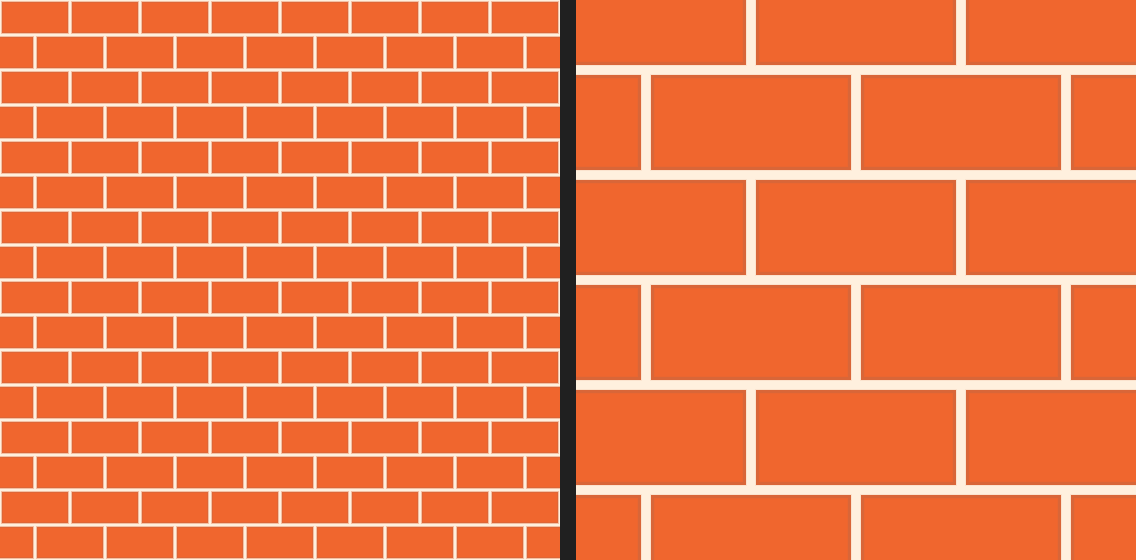
Left: the whole. Right: its middle third, enlarged.
Reproduce this pattern procedurally as a Shadertoy shader.

```glsl
// Flat orange brick wall in running bond with thin cream mortar joints.
// Each pixel finds its brick with fract, measures the distance to the nearest
// joint centreline, then layers brick face, darker rim and mortar.

const vec2  BRICKS      = vec2(8.0, 16.0);  // bricks across, courses down (even)
const float BOND_SHIFT  = 0.5;              // shift of alternate courses, in bricks
const float JOINT_WIDTH = 0.0058;           // mortar width, in canvas units
const float RIM_WIDTH   = 0.0020;           // dark edge around each brick
const vec3  BRICK_COLOR  = vec3(0.94, 0.40, 0.18);
const vec3  RIM_COLOR    = vec3(0.85, 0.40, 0.22);
const vec3  MORTAR_COLOR = vec3(1.00, 0.94, 0.87);

// Distance to the nearest joint centreline, in canvas units
float jointDistance(vec2 uv) {
    vec2 grid = uv * BRICKS;
    float isShifted = 1.0 - mod(floor(grid.y), 2.0);
    grid.x += BOND_SHIFT * isShifted;
    vec2 toEdge = (0.5 - abs(fract(grid) - 0.5)) / BRICKS;
    return min(toEdge.x, toEdge.y);
}

// Antialiased coverage of the band closer to the joint than the radius
float band(float dist, float radius, float pixel) {
    return 1.0 - smoothstep(radius - 0.6 * pixel, radius + 0.6 * pixel, dist);
}

void mainImage(out vec4 fragColor, in vec2 fragCoord) {
    vec2 uv = fragCoord / iResolution.xy;
    float pixel = 1.0 / min(iResolution.x, iResolution.y);
    float dist = jointDistance(uv);
    float halfJoint = 0.5 * JOINT_WIDTH;

    // Brick face, then rim, then mortar on top
    vec3 color = mix(BRICK_COLOR, RIM_COLOR, band(dist, halfJoint + RIM_WIDTH, pixel));
    color = mix(color, MORTAR_COLOR, band(dist, halfJoint, pixel));
    fragColor = vec4(color, 1.0);
}
```
